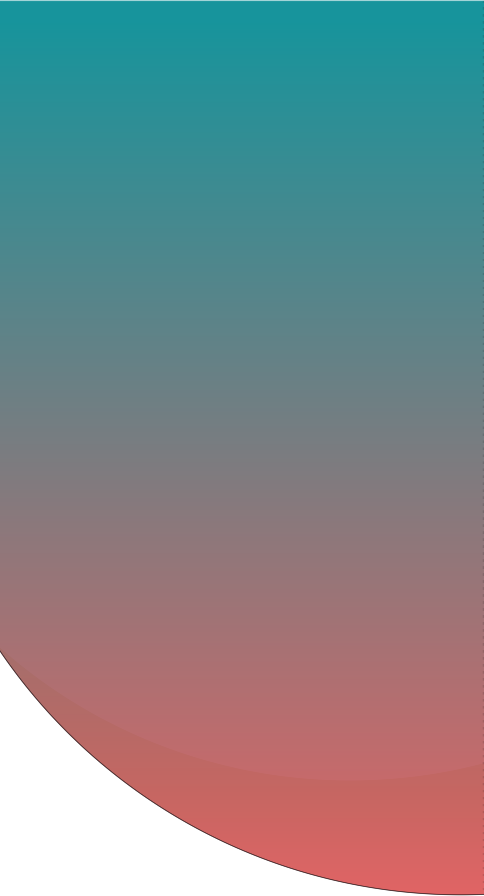
Write a WebGL 2 fragment shader that draws this background.

```glsl
#version 300 es
precision highp float;
// A teal to coral vertical gradient, cut at the lower left by a large circle
// with a thin dark rim. A second, wider arc faintly shades the lower part.
// Lengths are in canvas heights, with the origin at the lower left.

#define TEAL vec3(0.09, 0.58, 0.61)
#define CORAL vec3(0.88, 0.39, 0.39)
#define PAPER vec3(1.0)
#define RIM_COLOR vec3(0.16, 0.07, 0.08)
#define GRADIENT_TOP 0.975
#define BOWL vec3(0.5143, 0.6234, 0.6221)
#define INNER_ARC vec3(0.3906, 0.7174, 0.5885)
#define ARC_SHADE vec3(0.012, 0.012, 0.032)
#define RIM_WIDTH 0.0012
#define TOP_LINE 0.0013
#define DOT_PITCH 0.0078

uniform vec2 u_resolution;
out vec4 fragColor;

// Signed distance to a circle given as (center.xy, radius).
float circleDistance(vec2 p, vec3 circle) {
    return length(p - circle.xy) - circle.z;
}

// Coverage of the region where the distance is negative.
float inside(float distanceToEdge, float pixel) {
    return 1.0 - smoothstep(-0.5 * pixel, 0.5 * pixel, distanceToEdge);
}

void main() {
    vec2 p = gl_FragCoord.xy / u_resolution.y;
    float aspect = u_resolution.x / u_resolution.y;
    float pixel = 1.0 / u_resolution.y;

    // Vertical gradient, held flat near the top
    vec3 color = mix(CORAL, TEAL, clamp(p.y / GRADIENT_TOP, 0.0, 1.0));

    // Faint shade below the inner arc, fading toward the bottom
    float below = 1.0 - inside(circleDistance(p, INNER_ARC), pixel);
    below *= 1.0 - step(INNER_ARC.y, p.y);
    color -= ARC_SHADE * below * smoothstep(0.0, 0.13, p.y);

    // Sparse dots along the right edge
    float edgeStrip = inside(aspect - p.x - 0.0015, pixel);
    float dots = smoothstep(0.55, 0.75, abs(fract(p.y / DOT_PITCH) * 2.0 - 1.0));
    color *= 1.0 - 0.12 * edgeStrip * dots;

    // Circle cut: only the part below its center is rounded
    float bowl = circleDistance(vec2(p.x, min(p.y, BOWL.y)), BOWL);
    color = mix(PAPER, color, inside(bowl, pixel));

    // Dark rim along the cut
    float rim = inside(abs(bowl) - 0.5 * RIM_WIDTH, pixel);
    color = mix(color, RIM_COLOR, 0.75 * rim);

    // Pale hairline at the top
    float hairline = inside(1.0 - p.y - TOP_LINE, pixel);
    color = mix(color, PAPER, 0.6 * hairline);

    fragColor = vec4(color, 1.0);
}
```
